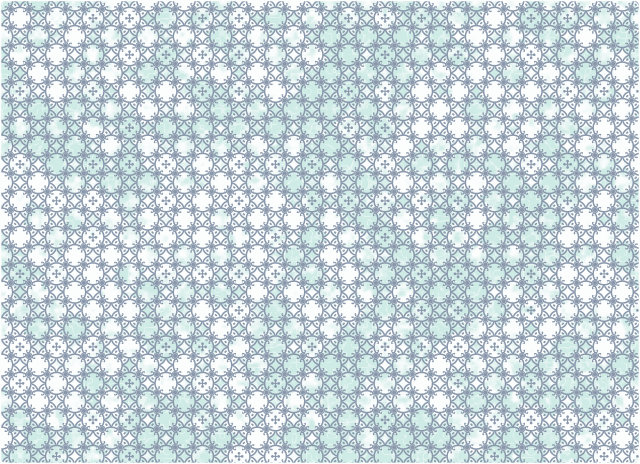
Write a WebGL 2 fragment shader that draws this pattern.

```glsl
#version 300 es
precision highp float;

uniform vec2 u_resolution;
out vec4 fragColor;

#define COLUMNS 17.53
#define ORIGIN vec2(0.0312, 0.0119)
#define LINE_HALF 0.021
#define MEDALLION_RADIUS 0.3
#define ARC_RADIUS 0.245
#define DOT_RADIUS 0.092
#define CROSS_SHARE 0.45
#define WEAR_SCALE 9.0
#define BORDER 0.002
#define INK vec3(0.54, 0.595, 0.675)
#define MINT vec3(0.81, 0.92, 0.90)
#define PAPER vec3(0.99, 0.995, 0.995)

float hash(vec2 p) {
    return fract(sin(dot(p, vec2(127.1, 311.7))) * 43758.545);
}

float noise(vec2 p) {
    vec2 i = floor(p), f = fract(p);
    f = f * f * (3.0 - 2.0 * f);
    return mix(mix(hash(i), hash(i + vec2(1, 0)), f.x),
               mix(hash(i + vec2(0, 1)), hash(i + vec2(1, 1)), f.x), f.y);
}

// Closest point of a staggered lattice
vec2 nearestCentre(vec2 p) {
    vec2 corner = floor(p + 0.5);
    vec2 middle = floor(p) + 0.5;
    return distance(p, corner) < distance(p, middle) ? corner : middle;
}

// One eighth of a cell around its centre
vec2 foldEighth(vec2 p) {
    p = abs(p);
    return p.x < p.y ? p.yx : p;
}

float ring(vec2 p, float radius, float halfWidth) {
    return abs(length(p) - radius) - halfWidth;
}

float segment(vec2 p, vec2 a, vec2 b) {
    vec2 ab = b - a;
    return length(p - a - ab * clamp(dot(p - a, ab) / dot(ab, ab), 0.0, 1.0));
}

// Open hook with a round tip
float curl(vec2 p) {
    float arc = max(ring(p, 0.042, LINE_HALF * 0.7), -p.y - 0.015);
    return min(arc, length(p - vec2(-0.036, -0.014)) - 0.022);
}

// Medallion ring, dots, diamond sides and scrolls
float ornament(vec2 s) {
    vec2 toDot = s - vec2(0.25);
    float d = ring(s, MEDALLION_RADIUS, LINE_HALF);
    float side = ring(toDot, ARC_RADIUS, LINE_HALF);
    d = min(d, max(side, MEDALLION_RADIUS - length(s)));
    d = min(d, curl(s - vec2(0.225, 0.115)));
    d = min(d, length(s - vec2(0.36, 0.125)) - 0.024);
    return min(d, length(toDot) - DOT_RADIUS);
}

float smallCross(vec2 s) {
    float arm = segment(s, vec2(0.0), vec2(0.08, 0.0)) - 0.016;
    return min(arm, length(s - vec2(0.085, 0.0)) - 0.036);
}

// Amount of mint left on a worn tile
float tint(vec2 p, vec2 id) {
    float strength = mix(hash(id + 3.7), noise(id * 0.45 + 11.0), 0.55);
    float patches = 0.65 * noise(p * WEAR_SCALE * 0.5) + 0.35 * noise(p * WEAR_SCALE);
    float veins = abs(noise(p * WEAR_SCALE * 0.8 + 40.0) - 0.5);
    float worn = smoothstep(0.0, 0.35, 0.6 * patches + 1.2 * strength - 0.75);
    return worn * mix(0.55, 1.0, smoothstep(0.01, 0.1, veins));
}

float coverage(float d, float pixel) {
    return clamp(0.5 - d / pixel, 0.0, 1.0);
}

void main() {
    vec2 uv = gl_FragCoord.xy / u_resolution.x;
    float pixel = COLUMNS / u_resolution.x;
    vec2 q = (uv - ORIGIN) * COLUMNS;

    // Staggered medallions and the concave diamonds between them
    vec2 centre = nearestCentre(q);
    vec2 shift = vec2(0.5, 0.0);
    vec2 diamond = nearestCentre(q - shift) + shift;
    vec2 s = foldEighth(q - centre);
    float inDiamond = coverage(ARC_RADIUS - length(s - vec2(0.25)), pixel)
                    * coverage(MEDALLION_RADIUS - length(s), pixel);
    float mint = mix(tint(q, centre), tint(q, diamond), inDiamond);
    vec3 color = mix(PAPER, MINT, mint);

    // Ink, with a cross in some of the corner medallions
    float d = ornament(s);
    bool onCorner = fract(centre.x) < 0.25;
    if (onCorner && hash(centre + 9.2) < CROSS_SHARE) d = min(d, smallCross(s));
    color = mix(color, INK, coverage(d, pixel));

    // Faint light groove in each dot
    float groove = ring(s - vec2(0.25), DOT_RADIUS * 0.68, 0.008);
    color = mix(color, PAPER, 0.4 * coverage(groove, pixel));

    // Pale rounded border
    vec2 halfSize = 0.5 * u_resolution / u_resolution.x;
    vec2 edge = abs(uv - halfSize) - halfSize + BORDER + 0.006;
    float outside = length(max(edge, 0.0)) - 0.006;
    color = mix(PAPER, color, coverage(outside * COLUMNS, pixel));

    fragColor = vec4(color, 1.0);
}
```
